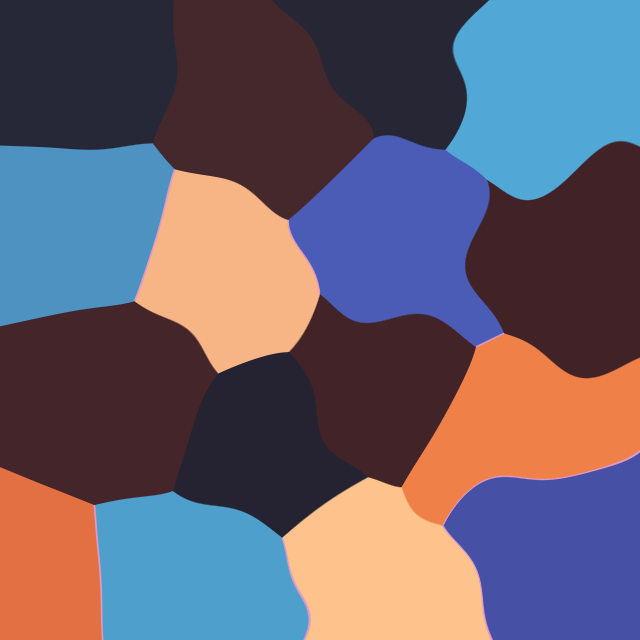
Reproduce this background procedurally as a WebGL 2 fragment shader.

```glsl
#version 300 es
precision highp float;
// Flat patchwork of large irregular cells: a weightless Voronoi diagram on a
// jittered grid, its borders straight on the left and bent by layered sines
// towards the right. Thin lilac seams part warm cells from blue ones.

#define GRID 4              // cells per side
#define JITTER 0.75         // scatter of the sites inside their grid squares
#define BEND 0.032          // size of the broad border waves
#define RIPPLE 0.011        // size of the small border waves
#define CALM_START 0.05     // left of this x the borders stay straight
#define CALM_END 0.55       // right of this x they bend fully
#define SEAM_WIDTH 0.0013   // half width of the lilac seams
#define TINT vec3(0.08, 0.22, 0.16) // colour change from cell to cell

uniform vec2 u_resolution;
out vec4 outColor;

const vec3 SEAM = vec3(0.88, 0.60, 0.78);
const vec3 PALETTE[6] = vec3[6](
    vec3(0.91, 0.47, 0.27),   // orange
    vec3(0.15, 0.15, 0.21),   // charcoal
    vec3(0.28, 0.33, 0.67),   // indigo
    vec3(0.31, 0.62, 0.80),   // sky
    vec3(0.26, 0.14, 0.16),   // maroon
    vec3(0.97, 0.71, 0.52));  // peach

// Shuffled rank of a grid square; neighbours get distant ranks.
int cellRank(ivec2 cell) {
    return (7 * cell.x + 12 * cell.y) % 16;
}

// Site of a cell, from a quadratic scatter sequence.
vec2 cellSite(ivec2 cell) {
    float rank = float(cellRank(cell));
    vec2 scatter = fract(rank * rank * vec2(0.1031, 0.2273));
    return (vec2(cell) + 0.5 + JITTER * (scatter - 0.5)) / float(GRID);
}

// Ranks are cut into runs whose lengths set each colour's share.
int colourIndex(int rank) {
    return int(rank >= 2) + int(rank >= 5) + int(rank >= 7)
         + int(rank >= 10) + int(rank >= 14);
}

vec3 cellColour(int rank) {
    float vary = fract(float(rank) * 0.618 + 0.2) - 0.5;
    return PALETTE[colourIndex(rank)] * (1.0 + TINT * vary);
}

bool isWarm(int index) { return index == 0 || index == 5; }
bool isBlue(int index) { return index == 2 || index == 3; }

// Layered sines that turn straight borders into lobes.
vec2 bend(vec2 p) {
    vec2 broad = sin(17.0 * p.yx + 5.0 * p + vec2(0.7, 2.9));
    vec2 small = sin(34.0 * p.yx - 13.0 * p + vec2(4.1, 1.3));
    float strength = smoothstep(CALM_START, CALM_END, p.x);
    return p + strength * (BEND * broad + RIPPLE * small);
}

void main() {
    vec2 p = gl_FragCoord.xy / min(u_resolution.x, u_resolution.y);
    vec2 q = bend(p);
    float pixel = 0.7 * length(fwidth(q));

    // Nearest and second nearest site
    float nearDist = 1e9, nextDist = 1e9;
    ivec2 nearCell = ivec2(0), nextCell = ivec2(0);
    for (int y = 0; y < GRID; y++) {
        for (int x = 0; x < GRID; x++) {
            ivec2 cell = ivec2(x, y);
            vec2 offset = q - cellSite(cell);
            float dist = dot(offset, offset);
            if (dist < nearDist) {
                nextDist = nearDist;
                nextCell = nearCell;
                nearDist = dist;
                nearCell = cell;
            } else if (dist < nextDist) {
                nextDist = dist;
                nextCell = cell;
            }
        }
    }

    // Distance to the shared border, then a smooth edge
    float gap = distance(cellSite(nearCell), cellSite(nextCell));
    float edge = (nextDist - nearDist) / (2.0 * gap);
    int nearRank = cellRank(nearCell), nextRank = cellRank(nextCell);
    float cover = clamp(0.5 + edge / pixel, 0.5, 1.0);
    vec3 colour = mix(cellColour(nextRank), cellColour(nearRank), cover);

    // Lilac seam where warm meets blue
    int a = colourIndex(nearRank), b = colourIndex(nextRank);
    if ((isWarm(a) && isBlue(b)) || (isBlue(a) && isWarm(b))) {
        float seam = clamp(0.5 + (SEAM_WIDTH - edge) / pixel, 0.0, 1.0);
        colour = mix(colour, SEAM, seam);
    }
    outColor = vec4(colour, 1.0);
}
```
